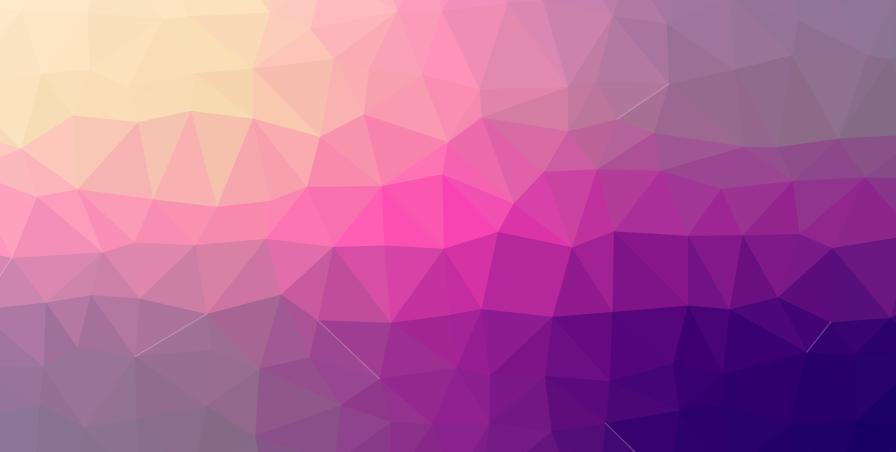
A WebGL 2 fragment shader for this background:

```glsl
#version 300 es
precision highp float;
// Low-poly mesh of jittered triangles, shaded from cream through hot pink to navy.

uniform vec2 u_resolution;
out vec4 fragColor;

const float ROWS = 7.72;        // mesh cells per canvas height
const float JITTER = 0.66;      // vertex scatter, in cells
const float FACET_TINT = 0.022; // random brightness range per facet
const float GLINT_SHARE = 0.06; // share of cells with a bright diagonal
const float GLINT_ALPHA = 0.28;
const float GLINT_WIDTH = 0.0012; // in canvas heights

const vec3 CREAM = vec3(1.00, 0.92, 0.80);
const vec3 WHEAT = vec3(0.96, 0.84, 0.67);
const vec3 PINK = vec3(1.00, 0.26, 0.71);
const vec3 INDIGO = vec3(0.27, 0.00, 0.46);
const vec3 NAVY = vec3(0.08, 0.00, 0.38);
const vec3 RAMP[5] = vec3[5](CREAM, WHEAT, PINK, INDIGO, NAVY);

vec2 hash2(vec2 p) {
  vec3 q = fract(p.xyx * vec3(0.1031, 0.1030, 0.0973));
  q += dot(q, q.yzx + 33.33);
  return fract((q.xx + q.yz) * q.zy);
}

float cross2(vec2 a, vec2 b) { return a.x * b.y - a.y * b.x; }

vec3 ramp(float t) {
  float s = clamp(t, 0.0, 1.0) * 4.0;
  int i = min(int(s), 3);
  return mix(RAMP[i], RAMP[i + 1], s - float(i));
}

// Average of one ramp running rightward and one running downward
vec3 gradient(vec2 uv) { return 0.5 * (ramp(uv.x) + ramp(1.0 - uv.y)); }

vec2 vertex(vec2 cell) {
  return cell + 0.5 + JITTER * (hash2(cell + 17.0) - 0.5);
}

// Signed distance to the line a-b, positive on its left
float side(vec2 p, vec2 a, vec2 b) {
  return cross2(normalize(b - a), p - a);
}

float segmentDistance(vec2 p, vec2 a, vec2 b) {
  vec2 ab = b - a;
  return length(p - a - ab * clamp(dot(p - a, ab) / dot(ab, ab), 0.0, 1.0));
}

// Flat colour in rgb times coverage, coverage in alpha
vec4 facet(vec2 p, vec2 a, vec2 b, vec2 c, vec2 extent, float pixel) {
  float inside = min(side(p, a, b), min(side(p, b, c), side(p, c, a)));
  float cover = clamp(0.5 + inside / pixel, 0.0, 1.0);
  vec2 center = (a + b + c) / 3.0;
  float tint = FACET_TINT * (hash2(floor(center * 64.0)).x - 0.5);
  return vec4(gradient(center / extent) + tint, 1.0) * cover;
}

void main() {
  float pixel = ROWS / u_resolution.y;
  vec2 p = gl_FragCoord.xy * pixel;
  vec2 extent = u_resolution * pixel;
  vec2 home = floor(p);
  vec4 sum = vec4(0.0);
  float glint = 0.0;

  for (int j = -2; j <= 1; j++) {
    for (int i = -2; i <= 1; i++) {
      vec2 cell = home + vec2(i, j);
      vec2 a = vertex(cell);
      vec2 b = vertex(cell + vec2(1.0, 0.0));
      vec2 c = vertex(cell + vec2(1.0, 1.0));
      vec2 d = vertex(cell + vec2(0.0, 1.0));

      // Delaunay choice of diagonal: opposite angles must not exceed pi
      float angleSine = cross2(c - b, a - b) * dot(a - d, c - d)
                      + dot(a - b, c - b) * cross2(a - d, c - d);
      bool alongAC = angleSine >= 0.0;
      vec2 from = alongAC ? a : b;
      vec2 to = alongAC ? c : d;
      vec2 right = alongAC ? b : c;
      vec2 left = alongAC ? d : a;
      sum += facet(p, from, right, to, extent, pixel);
      sum += facet(p, from, to, left, extent, pixel);

      // Rare hairline along the diagonal
      if (hash2(cell + 71.0).y < GLINT_SHARE) {
        float edge = segmentDistance(p, from, to) - GLINT_WIDTH * ROWS;
        glint = max(glint, clamp(0.5 - edge / pixel, 0.0, 1.0));
      }
    }
  }

  vec3 color = sum.rgb / max(sum.a, 0.001);
  fragColor = vec4(mix(color, vec3(1.0, 0.88, 0.92), glint * GLINT_ALPHA), 1.0);
}
```
